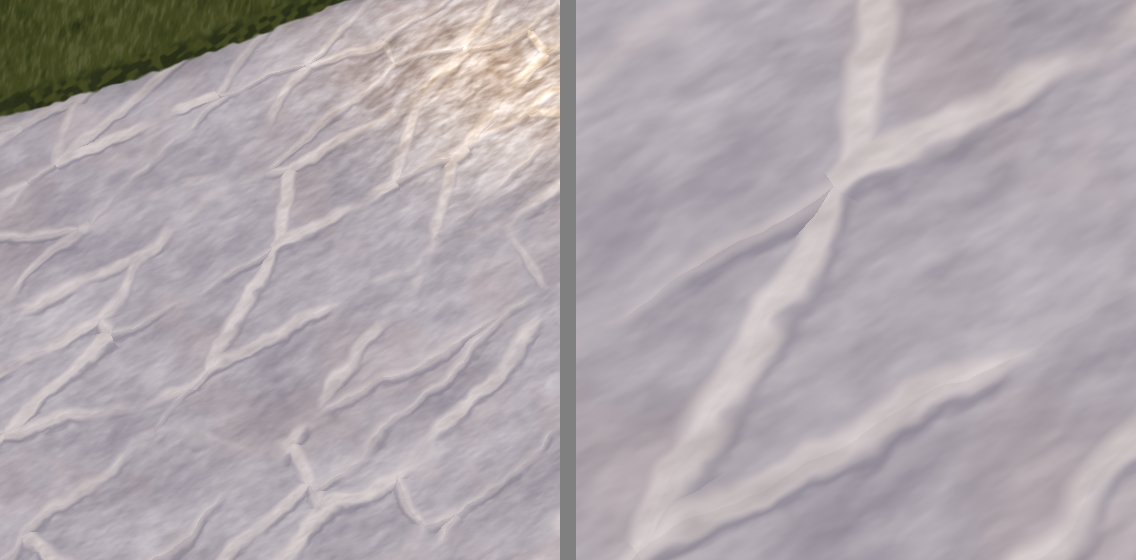
Left: the whole. Right: its middle third, enlarged.
Reproduce this texture procedurally as a three.js fragment shader.

```glsl
// Slanted flagstone paving with pale mortar joints, a warm light patch and a grass corner.
varying vec2 vUv;

const vec3 STONE_DARK = vec3(0.585, 0.560, 0.605);
const vec3 STONE_LIGHT = vec3(0.765, 0.738, 0.762);
const vec3 STONE_ROSE = vec3(0.675, 0.620, 0.635);
const vec3 MORTAR = vec3(0.825, 0.787, 0.787);
const vec3 JOINT_SHADE = vec3(0.50, 0.48, 0.54);
const vec3 WARM_LIGHT = vec3(0.20, 0.15, 0.06);
const vec3 GRASS_DARK = vec3(0.14, 0.165, 0.09);
const vec3 GRASS_MID = vec3(0.26, 0.28, 0.13);
const vec3 GRASS_LIGHT = vec3(0.37, 0.38, 0.24);

// Canvas space to the skewed lattice of slabs
const mat2 TO_SLABS = mat2(5.6, -4.0, -3.5, 8.0);

float hash(vec2 p) {
  vec3 q = fract(p.xyx * vec3(0.1031, 0.1030, 0.0973));
  q += dot(q, q.yzx + 33.33);
  return fract((q.x + q.y) * q.z);
}

vec2 hash2(vec2 p) {
  return vec2(hash(p), hash(p + 71.7));
}

float noise(vec2 p) {
  vec2 cell = floor(p);
  vec2 f = fract(p);
  f = f * f * (3.0 - 2.0 * f);
  float low = mix(hash(cell), hash(cell + vec2(1.0, 0.0)), f.x);
  float high = mix(hash(cell + vec2(0.0, 1.0)), hash(cell + vec2(1.0)), f.x);
  return mix(low, high, f.y);
}

float fbm(vec2 p) {
  float sum = 0.0;
  float amplitude = 0.533;
  for (int i = 0; i < 4; i++) {
    sum += amplitude * noise(p);
    p = mat2(1.6, 1.2, -1.2, 1.6) * p + 17.3;
    amplitude *= 0.5;
  }
  return sum;
}

vec2 rotate(vec2 p, float angle) {
  float c = cos(angle);
  float s = sin(angle);
  return vec2(c * p.x + s * p.y, c * p.y - s * p.x);
}

// Noise drawn out along one direction
float streaks(vec2 p, float angle, vec2 frequency) {
  vec2 q = rotate(p, angle) * frequency;
  return 0.65 * noise(q) + 0.35 * noise(q * 2.1 + 9.4);
}

vec2 slabCentre(vec2 cell) {
  return cell + 0.5 + 0.95 * (hash2(cell) - 0.5);
}

// x: distance to the nearest joint, y: its upward facing, z: slab id, w: joint id
vec4 slabs(vec2 p) {
  vec2 q = TO_SLABS * p;
  vec2 base = floor(q);
  vec2 home = base;
  float nearest = 9.0;
  for (int j = -1; j <= 1; j++) {
    for (int i = -1; i <= 1; i++) {
      vec2 cell = base + vec2(float(i), float(j));
      float d = length(slabCentre(cell) - q);
      if (d < nearest) { nearest = d; home = cell; }
    }
  }
  vec2 centre = slabCentre(home);
  vec4 result = vec4(9.0, 0.0, hash(home + 5.3), 0.0);
  for (int j = -2; j <= 2; j++) {
    for (int i = -2; i <= 2; i++) {
      if (i == 0 && j == 0) continue;
      vec2 cell = home + vec2(float(i), float(j));
      vec2 other = slabCentre(cell);
      vec2 across = other - centre;
      vec2 normal = across * TO_SLABS;
      float d = dot(0.5 * (centre + other) - q, across) / length(normal);
      if (d < result.x) {
        result.xy = vec2(d, normalize(normal).y);
        result.w = hash(home + cell + 0.7);
      }
    }
  }
  return result;
}

vec3 paving(vec2 uv) {
  vec2 ground = (uv - 0.5) / (1.25 - 0.45 * uv.y) + vec2(3.3, 2.1);
  vec2 wobble = vec2(fbm(uv * 12.0), fbm(uv * 12.0 + 40.0)) - 0.5;
  vec4 slab = slabs(ground + 0.034 * wobble);
  vec2 toLight = (uv - vec2(0.93, 0.87)) / vec2(0.30, 0.17);
  float glow = exp(-dot(toLight, toLight));

  // Stone faces: slab tone, soft blotches and slanted grain
  float blotch = fbm(rotate(uv, 0.45) * vec2(7.0, 13.0));
  float grain = streaks(uv + 0.02 * wobble, 0.56, vec2(22.0, 75.0));
  float fine = streaks(uv + 0.01 * wobble, 0.5, vec2(65.0, 180.0));
  float tone = 0.54 + 0.30 * (slab.z - 0.5) + 1.0 * (blotch - 0.5)
             + 0.62 * (grain - 0.5) + 0.36 * (fine - 0.5);
  vec3 color = mix(STONE_DARK, STONE_LIGHT, tone);
  float rose = smoothstep(0.45, 0.75, fbm(uv * 8.0 + 23.0));
  color = mix(color, STONE_ROSE + 0.12 * (tone - 0.5), 0.5 * rose);

  // Worn mortar: ragged soft edges, uneven strength and a broken shade below
  float wear = fbm(uv * 11.0 + 60.0);
  float width = mix(0.001, 0.0125, 0.5 * slab.w + 0.5 * wear);
  float edge = slab.x + 0.007 * (grain - 0.5) + 0.004 * (fine - 0.5);
  float strength = mix(0.55, 1.0, slab.w) * smoothstep(0.2, 0.55, wear);
  float shade = smoothstep(width + 0.011, width + 0.002, edge) * smoothstep(0.0, 0.8, slab.y);
  float joint = smoothstep(width + 0.005, width - 0.004, edge);
  float haze = smoothstep(0.028, 0.0, slab.x);
  color = mix(color, MORTAR, 0.16 * haze);
  color = mix(color, JOINT_SHADE, 0.65 * shade * smoothstep(0.3, 0.6, wear));
  color = mix(color, MORTAR + 0.12 * (grain - 0.5) + 0.07 * (fine - 0.5), 0.95 * joint * strength);

  // Raking light brings out the grain
  float relief = 0.34 * (grain - 0.5) + 0.26 * (fine - 0.5);
  return color + glow * (WARM_LIGHT + relief * vec3(0.8, 0.95, 1.1));
}

vec3 grass(vec2 uv, float height) {
  float blades = streaks(uv, -0.25, vec2(150.0, 50.0));
  float patches = fbm(uv * 20.0);
  vec3 color = mix(GRASS_DARK, GRASS_MID, smoothstep(0.05, 0.55, 0.5 * (blades + patches)));
  color = mix(color, GRASS_LIGHT, 0.7 * smoothstep(0.45, 0.85, 0.7 * blades + 0.3 * patches));
  float fringe = smoothstep(0.05, 0.025, height);
  float tufts = smoothstep(0.3, 0.8, noise(rotate(uv, 0.6) * vec2(75.0, 130.0)));
  return mix(color, mix(GRASS_DARK, GRASS_MID, tufts), 0.8 * fringe);
}

void main() {
  float border = 0.79 + 0.26 * vUv.x + 0.13 * vUv.x * vUv.x;
  float height = vUv.y - border + 0.007 * (noise(vUv * 70.0) - 0.5);
  vec3 stone = paving(vUv) * (1.0 - 0.12 * smoothstep(-0.045, 0.0, height));
  vec3 color = mix(stone, grass(vUv, height), smoothstep(-0.003, 0.003, height));
  gl_FragColor = vec4(color, 1.0);
}
```
